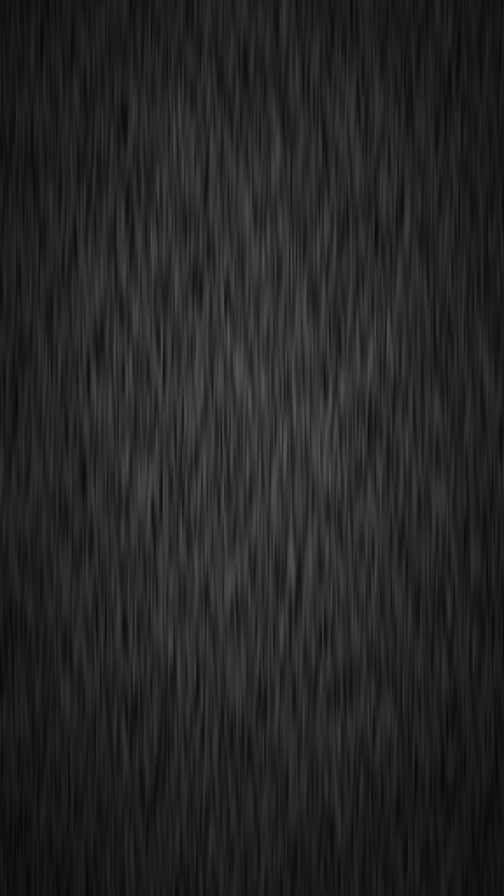
Give the GLSL for this texture, as a WebGL 2 fragment shader.

```glsl
#version 300 es
precision highp float;
// Dark brushed metal: fine vertical streaks under a soft central glow.

#define FINE_STRANDS 288.0            // strands across the width, finest layer
#define LAYERS 3
#define LAYER_SCALE 0.57              // strand count ratio between layers
#define LAYER_FADE 0.6                // strength ratio between layers
#define STREAK_CONTRAST 0.25
#define FLOOR_TONE 0.036
#define GLOW_TONE 0.178
#define GLOW_CENTER vec2(0.5, 0.54)
#define GLOW_FALLOFF vec2(3.4, 3.6)

uniform vec2 u_resolution;
out vec4 fragColor;

float hash(vec2 p) {
    vec3 q = fract(vec3(p.xyx) * 0.1031);
    q += dot(q, q.yzx + 33.33);
    return fract((q.x + q.y) * q.z);
}

// Brightness along one strand: layered sines with random pitch and phase.
float strand(float id, float layer, float y) {
    float sum = 0.0;
    for (int k = 0; k < 3; k++) {
        float wave = float(k);
        vec2 seed = vec2(id + 17.0 * wave, layer * 31.0 + wave * 7.0);
        float pitch = mix(1.0, 5.0, hash(seed + 3.7)) * (1.0 + wave);
        float phase = hash(seed + 91.3);
        sum += sin(6.2832 * (pitch * y + phase));
    }
    return sum * 0.816;
}

// Neighbouring strands blended smoothly across the width.
float strands(vec2 uv, float count, float layer) {
    float x = uv.x * count - 0.5;
    float id = floor(x);
    float blend = smoothstep(0.0, 1.0, x - id);
    return mix(strand(id + 2.0, layer, uv.y), strand(id + 3.0, layer, uv.y), blend);
}

void main() {
    vec2 uv = gl_FragCoord.xy / u_resolution;

    // Streaks, from fine to broad
    float streak = 0.0;
    float count = FINE_STRANDS;
    float weight = 0.8;
    for (int i = 0; i < LAYERS; i++) {
        streak += weight * strands(uv, count, float(i));
        count *= LAYER_SCALE;
        weight *= LAYER_FADE;
    }

    // Central glow fading towards the borders
    vec2 offset = uv - GLOW_CENTER;
    float tone = FLOOR_TONE + GLOW_TONE * exp(-dot(offset * offset, GLOW_FALLOFF));

    tone *= max(1.0 + STREAK_CONTRAST * streak, 0.1);
    fragColor = vec4(vec3(tone), 1.0);
}
```
